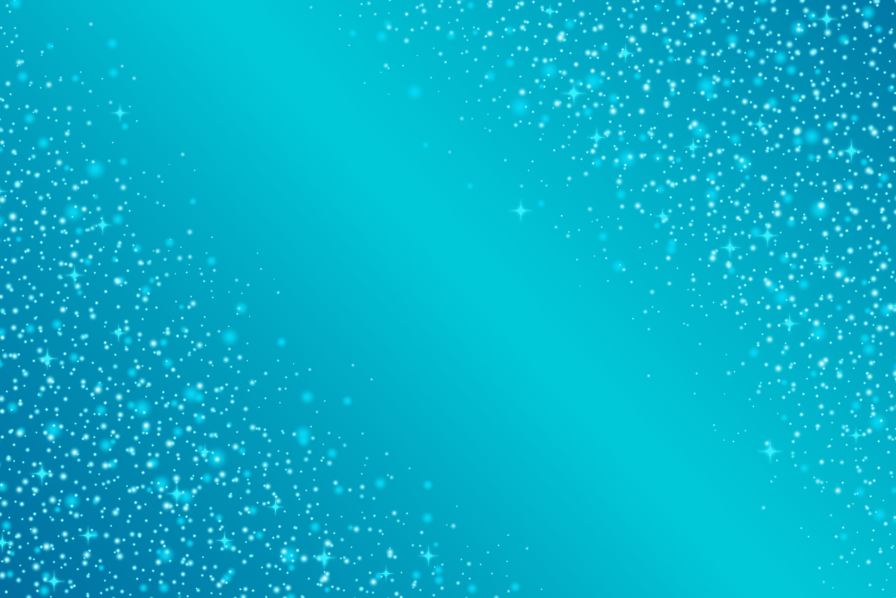
Give the GLSL for this background, as a Shadertoy shader.

```glsl
// Turquoise diagonal sheen with glitter, soft bokeh and sparkles in two corners.

// Background sheen
const vec2 RIDGE_POINT = vec2(0.85, 0.48);
const vec2 RIDGE_NORMAL = vec2(0.736, 0.677);
const float RIDGE_SOFTNESS = 0.03;
const vec3 RIDGE_COLOR = vec3(0.005, 0.785, 0.85);
const vec3 DEEP_COLOR = vec3(0.005, 0.45, 0.635);

// Scatter: where glitter begins and where it is full, left and right of the ridge
const vec2 LEFT_RANGE = vec2(0.20, 0.54);
const vec2 RIGHT_RANGE = vec2(0.06, 0.38);
const float RANGE_BEND = 0.12;

// Glitter, bokeh and sparkles
const int GLITTER_LAYERS = 4;
const float GLITTER_CELL = 0.024;
const float GLITTER_RADIUS = 0.0050;
const float BOKEH_CELL = 0.085;
const float BOKEH_RADIUS = 0.022;
const float SPARKLE_CELL = 0.13;
const float SPARKLE_RADIUS = 0.024;
const vec3 GLITTER_COLOR = vec3(0.88, 1.0, 1.0);
const vec3 HALO_COLOR = vec3(0.10, 0.85, 0.95);
const vec3 BOKEH_COLOR = vec3(0.02, 0.85, 0.96);
const vec3 SPARKLE_COLOR = vec3(0.20, 0.94, 1.0);

float hash(vec2 p) {
    return fract(sin(dot(p, vec2(127.1, 311.7))) * 43758.5);
}

// Signed distance across the ridge (x) and position along it (y)
vec2 ridgeSpace(vec2 p) {
    vec2 d = p - RIDGE_POINT;
    return vec2(dot(d, RIDGE_NORMAL), dot(d, vec2(RIDGE_NORMAL.y, -RIDGE_NORMAL.x)));
}

// Amount of glitter, 0 near the ridge to 1 in the corners
float density(vec2 p) {
    vec2 r = ridgeSpace(p);
    vec2 range = r.x < 0.0 ? LEFT_RANGE : RIGHT_RANGE;
    return smoothstep(range.x, range.y, abs(r.x) + RANGE_BEND * r.y * r.y);
}

vec3 sheen(vec2 p) {
    float s = ridgeSpace(p).x;
    float d = sqrt(s * s + RIDGE_SOFTNESS * RIDGE_SOFTNESS) - RIDGE_SOFTNESS;
    float shade = s < 0.0 ? d * (1.42 - 0.30 * d) : d * (0.88 + 0.38 * d);
    return mix(RIDGE_COLOR, DEEP_COLOR, clamp(shade, 0.0, 1.1));
}

// One jittered item per cell of a turned grid:
// offset to it (xy), its random value (z), its local density or 0 if absent (w)
vec4 scatter(vec2 p, float cell, float radius, float angle, float amount) {
    float c = cos(angle), s = sin(angle);
    mat2 turn = mat2(c, s, -s, c);
    vec2 g = turn * p / cell;
    vec2 id = floor(g);
    vec2 seed = id + angle * 17.3;
    float margin = min(radius / cell, 0.5);
    vec2 jitter = vec2(hash(seed), hash(seed + 41.7));
    vec2 center = id + mix(vec2(margin), vec2(1.0 - margin), jitter);
    float local = density(transpose(turn) * center * cell);
    float present = step(hash(seed + 83.1), local * amount);
    return vec4(transpose(turn) * (g - center) * cell, hash(seed + 19.9), present * local);
}

float glow(float d, float radius) {
    return 1.0 - smoothstep(0.0, radius, d);
}

// Four-pointed star with thin rays and a small bright heart
float sparkle(vec2 offset, float radius) {
    vec2 q = abs(offset) / radius;
    vec2 rays = exp(-q.yx * 12.0) * max(1.0 - q, 0.0);
    return min(1.3 * (rays.x + rays.y) + 0.6 * glow(length(q), 0.5), 1.0);
}

void mainImage(out vec4 fragColor, in vec2 fragCoord) {
    vec2 p = fragCoord / iResolution.y;
    float minRadius = 1.4 / iResolution.y;
    vec3 color = sheen(p);

    // Soft bokeh discs
    for (int i = 0; i < 2; i++) {
        float scale = 1.0 - 0.4 * float(i);
        float radius = BOKEH_RADIUS * scale;
        vec4 b = scatter(p, BOKEH_CELL * scale, radius, 0.5 + 0.9 * float(i), 0.6);
        float size = radius * mix(0.5, 1.0, b.z);
        color = mix(color, BOKEH_COLOR, 0.95 * step(0.001, b.w) * glow(length(b.xy), size));
    }

    // Glitter, from dust to bright beads
    for (int i = 0; i < GLITTER_LAYERS; i++) {
        float k = float(i);
        float radius = GLITTER_RADIUS * (1.0 + 0.42 * k);
        float cell = GLITTER_CELL * (1.0 + 0.38 * k);
        vec4 d = scatter(p, cell, radius, 0.35 + 0.61 * k, 0.78);
        float size = max(radius * mix(0.6, 1.0, d.z) * mix(0.65, 1.0, d.w), minRadius);
        float light = step(0.001, d.w) * glow(length(d.xy), size);
        vec3 tint = mix(HALO_COLOR, GLITTER_COLOR, light * mix(0.5, 1.0, d.z));
        color = mix(color, tint, light * mix(0.65, 1.0, d.w));
    }

    // Sparkles
    vec4 star = scatter(p, SPARKLE_CELL, SPARKLE_RADIUS, 0.78, 0.6);
    float starSize = SPARKLE_RADIUS * mix(0.6, 1.0, star.z);
    color = mix(color, SPARKLE_COLOR, step(0.001, star.w) * sparkle(star.xy, starSize));

    fragColor = vec4(color, 1.0);
}
```
